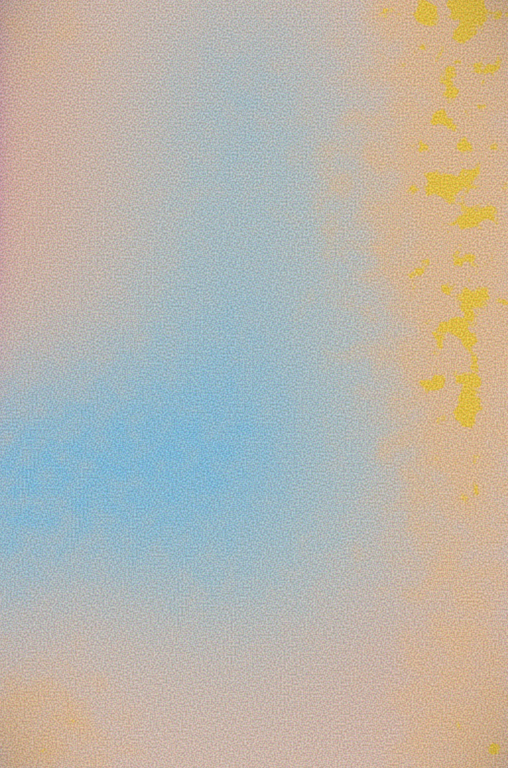
Reproduce this background procedurally as a WebGL 1 fragment shader.

```glsl
precision highp float;

uniform vec2 u_resolution;

#define GRAIN_FREQ 390.0
#define GRAIN_AMOUNT 0.17
#define PATCH_FREQ 27.0
#define MOTTLE_AMOUNT 0.30
#define ROSE vec3(0.815, 0.710, 0.655)
#define CORAL vec3(0.825, 0.665, 0.590)
#define MIST vec3(0.700, 0.727, 0.720)
#define SKY vec3(0.490, 0.715, 0.835)
#define APRICOT vec3(0.850, 0.700, 0.540)
#define YELLOW vec3(0.870, 0.735, 0.250)
#define MAUVE vec3(0.740, 0.560, 0.640)

vec2 gradientAt(vec2 cell) {
  float h = fract(sin(dot(cell, vec2(127.1, 311.7))) * 43758.55);
  float angle = 6.28318 * h;
  return vec2(cos(angle), sin(angle));
}

// Gradient noise, roughly -0.7 to 0.7
float noise(vec2 p) {
  vec2 i = floor(p);
  vec2 f = p - i;
  vec2 u = f * f * f * (f * (f * 6.0 - 15.0) + 10.0);
  float a = dot(gradientAt(i), f);
  float b = dot(gradientAt(i + vec2(1.0, 0.0)), f - vec2(1.0, 0.0));
  float c = dot(gradientAt(i + vec2(0.0, 1.0)), f - vec2(0.0, 1.0));
  float d = dot(gradientAt(i + 1.0), f - 1.0);
  return mix(mix(a, b, u.x), mix(c, d, u.x), u.y);
}

float fbm(vec2 p) {
  float sum = 0.0;
  float amp = 1.0;
  for (int i = 0; i < 4; i++) {
    sum += amp * noise(p);
    p = p * 2.03 + 17.3;
    amp *= 0.5;
  }
  return sum;
}

// Soft elliptical glow
float glow(vec2 p, vec2 center, vec2 radius) {
  vec2 d = (p - center) / radius;
  return exp(-dot(d, d));
}

void main() {
  vec2 uv = gl_FragCoord.xy / u_resolution;
  vec2 q = gl_FragCoord.xy / u_resolution.y;
  float patches = fbm(q * PATCH_FREQ);
  float mottle = fbm(q * 42.0 + 51.0) * MOTTLE_AMOUNT;

  // Rose ground with coral on the left and lower right
  float coral = glow(uv, vec2(0.0, 0.76), vec2(0.24, 0.22));
  coral += 0.5 * glow(uv, vec2(0.75, 0.14), vec2(0.25, 0.13));
  vec3 color = mix(ROSE, CORAL, clamp(coral * (0.8 + mottle), 0.0, 1.0));

  // Misty column with a blue pool at the lower left
  float mist = glow(uv, vec2(0.51, 0.62), vec2(0.33, 0.40));
  mist += 0.5 * glow(uv, vec2(0.40, 0.33), vec2(0.45, 0.20));
  color = mix(color, MIST, clamp(mist * (1.1 + mottle), 0.0, 1.0));
  float sky = 0.85 * glow(uv, vec2(0.21, 0.39), vec2(0.34, 0.145));
  sky += 0.38 * glow(uv, vec2(0.46, 0.51), vec2(0.16, 0.24));
  sky += 0.22 * glow(uv, vec2(0.47, 0.88), vec2(0.16, 0.13));
  sky += 0.30 * glow(uv, vec2(0.0, 0.30), vec2(0.10, 0.14));
  color = mix(color, SKY, clamp(sky * (1.0 + mottle), 0.0, 1.0));

  // Warm right side and corners
  float bandFade = mix(0.72, 1.0, smoothstep(0.30, 0.48, uv.y));
  float warm = bandFade * glow(uv, vec2(0.91, 0.65), vec2(0.16, 0.9));
  warm += 0.35 * glow(uv, vec2(0.93, 0.03), vec2(0.16, 0.11));
  warm += 0.72 * glow(uv, vec2(0.07, 0.05), vec2(0.18, 0.09));
  warm += 0.30 * glow(uv, vec2(0.84, 1.0), vec2(0.18, 0.06));
  warm += 0.45 * glow(uv, vec2(0.08, 0.96), vec2(0.14, 0.09));
  warm += 0.28 * glow(uv, vec2(0.69, 0.77), vec2(0.13, 0.18));
  float apricot = smoothstep(0.10, 0.95, warm + 0.35 * patches);
  color = mix(color, APRICOT, 0.85 * apricot);
  float yellow = smoothstep(0.99, 1.14, warm + 0.60 * patches);
  color = mix(color, YELLOW, 0.9 * yellow);

  // Mauve rim and slightly darkened corners
  float rim = exp(-uv.x * 55.0) * glow(uv, vec2(0.0, 0.80), vec2(1.0, 0.25));
  color = mix(color, MAUVE, 0.6 * rim);
  vec2 edge = abs(uv * 2.0 - 1.0);
  color *= 1.0 - 0.12 * pow(edge.x * edge.y, 5.0);

  // Fine grain, partly tinted
  vec2 g = q * GRAIN_FREQ;
  float light = noise(g);
  vec3 tint = vec3(noise(g + 71.3), noise(g + 133.7), noise(g + 211.9));
  color += GRAIN_AMOUNT * (0.75 * light + 0.55 * tint);

  gl_FragColor = vec4(clamp(color, 0.0, 1.0), 1.0);
}
```
